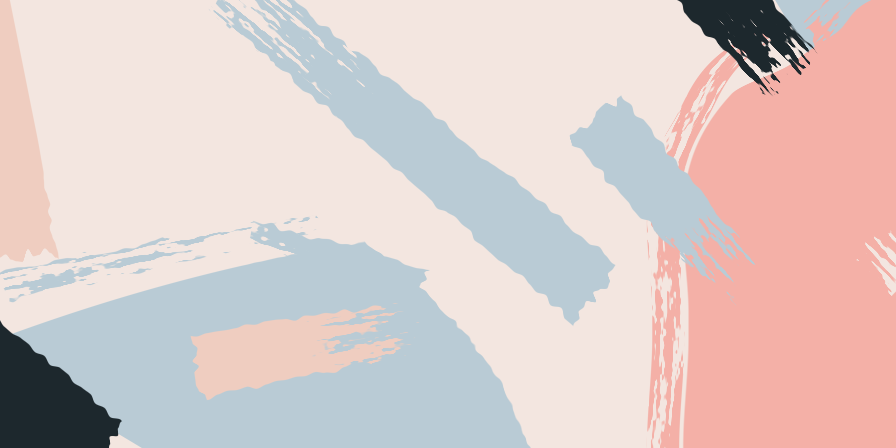
Write a WebGL 2 fragment shader that draws this background.

```glsl
#version 300 es
precision highp float;
// Abstract pastel collage: dry brush strokes and soft blobs on a cream ground.
uniform vec2 u_resolution;
out vec4 fragColor;

const vec3 CREAM = vec3(0.953, 0.902, 0.878);
const vec3 BLUE  = vec3(0.725, 0.797, 0.835);
const vec3 PINK  = vec3(0.955, 0.690, 0.655);
const vec3 PEACH = vec3(0.937, 0.804, 0.753);
const vec3 INK   = vec3(0.115, 0.155, 0.175);

float hash(vec2 p) {
  vec3 q = fract(p.xyx * 0.1031);
  q += dot(q, q.yzx + 33.33);
  return fract((q.x + q.y) * q.z);
}

float noise(vec2 p) {
  vec2 i = floor(p), f = fract(p);
  f = f * f * (3.0 - 2.0 * f);
  return mix(mix(hash(i), hash(i + vec2(1, 0)), f.x),
             mix(hash(i + vec2(0, 1)), hash(i + vec2(1, 1)), f.x), f.y);
}

// Antialiased inside of a signed distance
float fill(float d) {
  float px = 0.75 / u_resolution.y;
  return 1.0 - smoothstep(-px, px, d);
}

// Bristle coverage; q = (along, across), dryness 0 is solid and 1 almost bare
float bristles(vec2 q, float dryness) {
  float grain = 0.65 * noise(q * vec2(9, 130)) + 0.35 * noise(q * vec2(70, 220));
  return smoothstep(-0.05, 0.05, grain + 0.12 - 0.9 * dryness);
}

// Tapered stroke from a to b; dry = positions along it where drying starts and ends
float brush(vec2 p, vec2 a, vec2 b, vec2 halfWidth, vec2 dry, float seed) {
  float len = length(b - a);
  vec2 dir = (b - a) / len, r = p - a;
  vec2 q = vec2(dot(r, dir), dot(r, vec2(-dir.y, dir.x)));
  float u = q.x / len;
  float w = mix(halfWidth.x, halfWidth.y, clamp(u, 0.0, 1.0));
  float side = abs(q.y) - w + 0.014 * (noise(vec2(q.x * 45.0, seed + sign(q.y) * 7.0)) - 0.5);
  float tip = abs(q.x - 0.5 * len) - 0.5 * len + 0.025 * noise(vec2(q.y * 75.0, seed));
  float dryness = clamp((u - dry.x) / (dry.y - dry.x), 0.0, 1.0);
  return fill(max(side, tip)) * bristles(q + seed, dryness);
}

// Rounded hill with a long left slope and a steep right flank
float hill(vec2 p) {
  float slope = p.y - (0.245 + 0.37 * p.x - 0.13 * p.x * p.x);
  float flank = p.x - (1.18 - 0.27 * p.y - 1.14 * p.y * p.y);
  float foot = 0.19 - 0.6 * p.x - p.y;
  float rough = 0.008 * (noise(p * 60.0) - 0.5) * smoothstep(0.5, 0.8, p.x);
  return fill(max(max(slope, flank * 0.75), foot) + rough);
}

// Left border of the large right-hand mass at height y
float coast(float y) {
  return 1.525 + 0.42 * pow(max(2.0 * y - 1.0, 0.0), 2.5)
       + 0.012 * smoothstep(0.0, 0.25, y) * (1.0 - smoothstep(0.3, 0.5, y));
}

// Dry trail running beside the coast
float coastTrail(vec2 p) {
  float s = p.x - coast(p.y) + 0.045 + 0.05 * smoothstep(0.72, 0.9, p.y);
  float band = fill(abs(s) - 0.036) * fill(p.y - 0.93);
  float dryness = 0.57 + 0.13 * noise(vec2(p.y * 5.0, 4.0));
  return band * bristles(vec2(p.y, s + 3.0), dryness);
}

void main() {
  vec2 p = gl_FragCoord.xy / u_resolution.y;
  p.x *= 2.0 * u_resolution.y / u_resolution.x;
  vec3 col = CREAM;

  // Blue hill with its feathered crest and flecks
  col = mix(col, BLUE, hill(p));
  col = mix(col, BLUE, brush(p, vec2(0.96, 0.36), vec2(0.54, 0.49), vec2(0.035, 0.025), vec2(0.2, 1.3), 2.0));
  col = mix(col, BLUE, brush(p, vec2(0.0, 0.36), vec2(0.72, 0.51), vec2(0.035, 0.02), vec2(-3.0, 1.2), 5.0));

  // Peach patches
  col = mix(col, PEACH, brush(p, vec2(0.43, 0.18), vec2(0.95, 0.275), vec2(0.073, 0.055), vec2(0.3, 0.95), 11.0));
  float ragged = 0.035 * noise(vec2(p.x * 80.0, p.y * 12.0));
  float sideRough = 0.025 * noise(vec2(p.x * 15.0, p.y * 55.0)) * smoothstep(0.3, 0.6, 1.0 - p.y);
  col = mix(col, PEACH, fill(max(p.x - 0.022 - 0.2 * (1.0 - p.y) + sideRough, 0.415 + ragged - p.y)));

  // Ink corner
  col = mix(col, INK, brush(p, vec2(-0.2, 0.3), vec2(0.21, -0.05), vec2(0.12), vec2(0.75, 1.6), 17.0));

  // Top right blue, then the pink mass and its trail
  col = mix(col, BLUE, fill(max(1.73 + 0.6 * (1.0 - p.y) - p.x, 0.86 - p.y)));
  col = mix(col, PINK, brush(p, vec2(1.8, 0.91), vec2(1.9, 1.01), vec2(0.03), vec2(-1.0, 1.0), 23.0));
  float lobe = 0.06 * smoothstep(0.79, 0.86, p.y) * (1.0 - smoothstep(0.92, 1.0, p.y));
  col = mix(col, PINK, fill((coast(p.y) + lobe - p.x) * 0.7));
  col = mix(col, PINK, coastTrail(p));
  col = mix(col, CREAM, brush(p, vec2(2.04, 0.36), vec2(1.94, 0.47), vec2(0.05), vec2(-1.2, 1.2), 29.0));

  // Ink sweep at the top
  col = mix(col, INK, brush(p, vec2(1.56, 1.06), vec2(1.78, 0.82), vec2(0.08, 0.075), vec2(0.1, 1.1), 31.0));

  // Long diagonal blue stroke with a narrow lead-in
  col = mix(col, BLUE, brush(p, vec2(0.5, 1.04), vec2(1.34, 0.335), vec2(0.065, 0.08), vec2(0.52, -0.05), 37.0));
  col = mix(col, BLUE, brush(p, vec2(0.56, 1.02), vec2(0.95, 0.64), vec2(0.007, 0.018), vec2(1.0, 3.0), 41.0));

  // Short blue stroke crossing onto the pink
  col = mix(col, BLUE, brush(p, vec2(1.32, 0.745), vec2(1.68, 0.345), vec2(0.077, 0.055), vec2(0.42, 0.95), 43.0));

  fragColor = vec4(col, 1.0);
}
```
